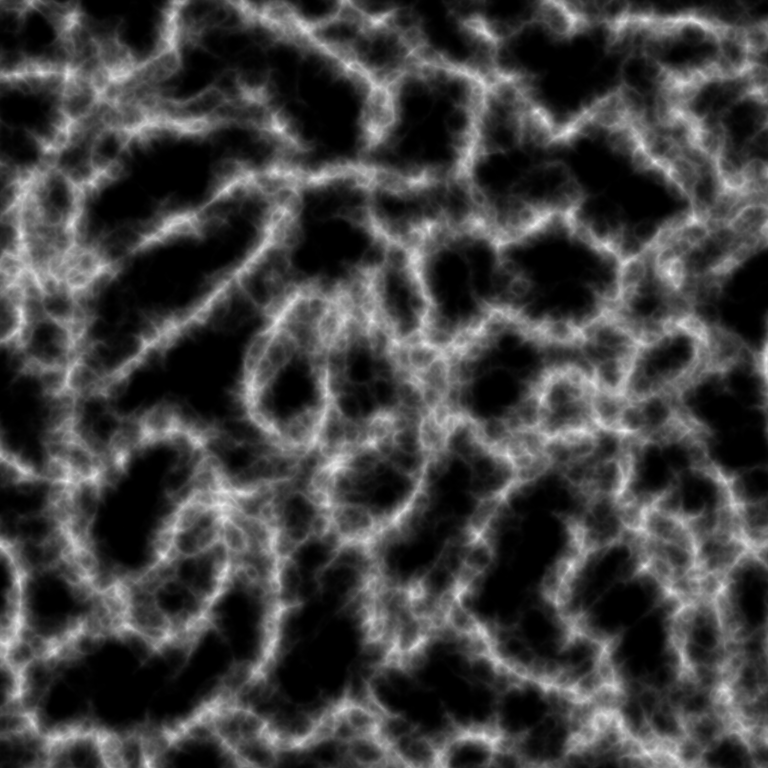
This texture is drawn by a WebGL 2 fragment shader. Its source:

```glsl
#version 300 es
precision highp float;

uniform vec2 u_resolution;
out vec4 fragColor;

#define BASE_CELLS 7.5     // noise cells across the canvas, first octave
#define OCTAVES 5
#define LACUNARITY 2.03
#define PERSISTENCE 0.46
#define FALLOFF 1.8        // how quickly brightness drops away from a crest
#define CONTRAST 2.0       // exponent that deepens the hollows
#define EDGE_SOFTNESS 0.25 // crest rounding, relative to a pixel

const float TAU = 6.2831853;

// Unit gradient with a hashed direction for a lattice point
vec2 latticeGradient(ivec2 cell) {
    uvec2 q = uvec2(cell) * uvec2(1597u, 51749u);
    uint h = (q.x ^ (q.y >> 3)) * 74761u + q.y;
    h = (h ^ (h >> 15)) * 739391u;
    h = (h ^ (h >> 13)) * 668265u;
    h ^= h >> 16;
    float angle = TAU * float(h & 65535u) / 65536.0;
    return vec2(cos(angle), sin(angle));
}

float gradientNoise(vec2 p) {
    ivec2 cell = ivec2(floor(p));
    vec2 f = fract(p);
    vec2 fade = f * f * f * (f * (f * 6.0 - 15.0) + 10.0);
    float a = dot(latticeGradient(cell), f);
    float b = dot(latticeGradient(cell + ivec2(1, 0)), f - vec2(1.0, 0.0));
    float c = dot(latticeGradient(cell + ivec2(0, 1)), f - vec2(0.0, 1.0));
    float d = dot(latticeGradient(cell + ivec2(1, 1)), f - vec2(1.0));
    return mix(mix(a, b, fade.x), mix(c, d, fade.x), fade.y);
}

// Absolute value with its crease rounded by the given width
float softAbs(float x, float width) {
    return sqrt(x * x + width * width);
}

// Sum of folded noise octaves: zero only where all their creases meet
float turbulence(vec2 uv, float pixel) {
    float sum = 0.0;
    float amplitude = 1.0;
    float frequency = BASE_CELLS;
    vec2 offset = vec2(20.3, 41.7);
    for (int i = 0; i < OCTAVES; i++) {
        float width = EDGE_SOFTNESS * pixel * frequency;
        sum += amplitude * softAbs(gradientNoise(uv * frequency + offset), width);
        amplitude *= PERSISTENCE;
        frequency *= LACUNARITY;
        offset += vec2(17.37, 9.61);
    }
    return sum;
}

void main() {
    float pixel = 1.0 / min(u_resolution.x, u_resolution.y);
    vec2 uv = gl_FragCoord.xy * pixel;

    // Bright crests along the creases, fading into dark hollows
    float crest = max(0.0, 1.0 - FALLOFF * turbulence(uv, pixel));
    fragColor = vec4(vec3(pow(crest, CONTRAST)), 1.0);
}
```
